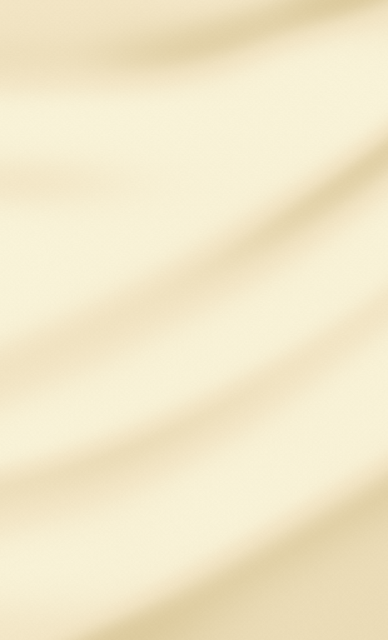
This texture is drawn by a Shadertoy shader. Its source:

```glsl
// Soft cream satin: broad diagonal folds sweep upward to the right.
// Each fold is a parabola with an uneven Gaussian shadow around it; the summed
// shade picks a colour from a cream-to-tan ramp, finished with a fine weave.

float hash(vec2 p) {
    return fract(sin(dot(p, vec2(127.1, 311.7))) * 43758.5453);
}

float valueNoise(vec2 p) {
    vec2 cell = floor(p), f = fract(p);
    f = f * f * (3.0 - 2.0 * f);
    return mix(mix(hash(cell), hash(cell + vec2(1, 0)), f.x),
               mix(hash(cell + vec2(0, 1)), hash(cell + vec2(1, 1)), f.x), f.y);
}

// Signed height above the parabola c.x + c.y * x + c.z * x^2
float aboveCurve(vec2 uv, vec3 c) {
    return uv.y - (c.x + uv.x * (c.y + uv.x * c.z));
}

// Gaussian shadow with separate widths above and below its crest
float foldShadow(float d, float upper, float lower) {
    float t = d / (d > 0.0 ? upper : lower);
    return exp(-t * t);
}

float softSpot(vec2 uv, vec2 center, vec2 radius) {
    vec2 q = (uv - center) / radius;
    return exp(-dot(q, q));
}

vec3 satinColour(float shade) {
    vec3 cream = vec3(0.975, 0.955, 0.850);
    vec3 sand = vec3(0.950, 0.897, 0.770);
    vec3 tan_ = vec3(0.865, 0.795, 0.620);
    vec3 c = mix(cream, sand, smoothstep(0.0, 0.5, shade));
    return mix(c, tan_, smoothstep(0.4, 1.1, shade));
}

void mainImage(out vec4 fragColor, in vec2 fragCoord) {
    vec2 uv = fragCoord / iResolution.xy;
    float x = uv.x;

    // Slow unevenness of the cloth
    float shade = 0.10 + 0.07 * (valueNoise(uv * vec2(3.0, 6.0) + 4.0) - 0.5);

    // Upper fold, darkest right of the middle
    float top = aboveCurve(uv, vec3(0.890, 0.0, 0.150));
    shade += foldShadow(top, 0.060, 0.046) * mix(0.22, 0.70, smoothstep(0.15, 0.65, x));

    // Sandy upper left, with a faint warm hollow lower down the edge
    shade += 0.33 * smoothstep(0.82, 0.93, uv.y) * (1.0 - smoothstep(0.25, 0.75, x));
    shade += 0.30 * softSpot(uv, vec2(0.03, 0.715), vec2(0.30, 0.045));
    shade += 0.30 * softSpot(uv, vec2(1.0, 1.0), vec2(0.25, 0.06));

    // Central fold, sharpening and deepening to the right
    float middle = aboveCurve(uv, vec3(0.420, 0.245, 0.098));
    shade += foldShadow(middle, mix(0.050, 0.042, x), mix(0.068, 0.060, x))
           * mix(0.42, 0.78, smoothstep(0.35, 1.0, x));

    // Lower fold, fading to the right
    float lower = aboveCurve(uv, vec3(0.235, 0.130, 0.160));
    shade += foldShadow(lower, 0.036, mix(0.075, 0.048, x))
           * mix(0.55, 0.30, smoothstep(0.3, 1.0, x));

    // Bottom fold: a dark crest that drops to an even tan below
    float bottom = aboveCurve(uv, vec3(-0.090, 0.330, 0.010));
    shade += foldShadow(bottom, 0.050, 0.070) * 0.25;
    shade += 0.58 * (1.0 - smoothstep(-0.030, 0.060, bottom));
    shade += 0.32 * softSpot(uv, vec2(0.0, 0.0), vec2(0.45, 0.075));

    // Fine threads and grain on a grid tied to the canvas
    vec2 thread = uv * vec2(310.0, 512.0);
    float weave = sin(thread.x * 1.6) * sin(thread.y * 1.6);
    float grain = hash(floor(thread)) - 0.5;
    vec3 colour = satinColour(shade) + 0.003 * weave + 0.008 * grain;

    fragColor = vec4(clamp(colour, 0.0, 1.0), 1.0);
}
```
